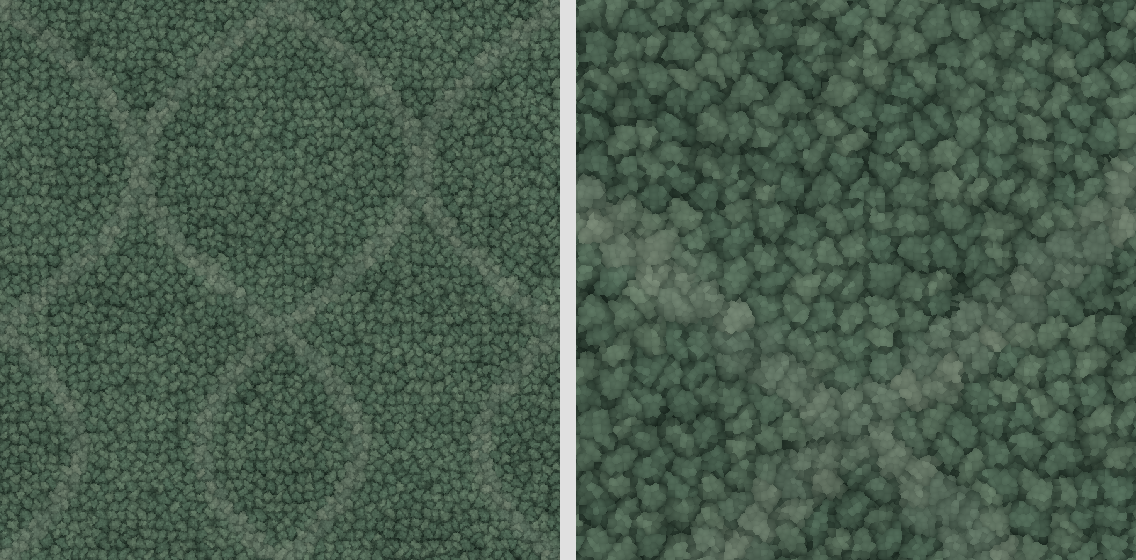
Left, the full canvas; right, a detail of the centre.
A WebGL 2 fragment shader for this texture:

```glsl
#version 300 es
precision highp float;
// Cut-pile carpet: pale ogee trellis on a green ground of woolly tufts.
// Two sine arcs per repeat, mirrored across x, give the trellis; cellular
// noise at two scales gives the tufts with dark gaps and their fine fibres.

uniform vec2 u_resolution;
out vec4 outColor;

const float PI = 3.14159265;
const float REPEATS_ACROSS = 2.0;
const float TUFTS = 57.0;
const float FIBRES = 230.0;
const vec3 SHADOW = vec3(0.09, 0.14, 0.11);
const vec3 WOOL = vec3(0.42, 0.53, 0.44);
const vec3 PALE_WOOL = vec3(0.46, 0.53, 0.46);

struct Cell {
  float nearest;  // distance to the closest centre
  float gap;      // second distance minus the first
  vec2 offset;    // from the sample to the closest centre
  float id;       // random value of the closest cell
};

vec3 hash3(vec2 p) {
  vec3 q = fract(p.xyx * vec3(0.1031, 0.1030, 0.0973));
  q += dot(q, q.yxz + 33.33);
  return fract((q.xxy + q.yzz) * q.zyx);
}

// Cellular noise that wraps after "period" cells.
Cell cellular(vec2 p, float period) {
  vec2 base = floor(p);
  float first = 9.0, second = 9.0, id = 0.0;
  vec2 offset = vec2(0.0);
  for (int j = -1; j <= 1; j++) {
    for (int i = -1; i <= 1; i++) {
      vec2 cell = base + vec2(i, j);
      vec3 rnd = hash3(mod(cell, period) + 7.0);
      vec2 toCentre = cell + 0.08 + 0.84 * rnd.xy - p;
      float d = length(toCentre) * (0.9 + 0.2 * rnd.z);
      if (d < first) {
        second = first;
        first = d;
        offset = toCentre;
        id = rnd.z;
      } else {
        second = min(second, d);
      }
    }
  }
  return Cell(first, second - first, offset, id);
}

// Layered sines, periodic over the canvas, roughly -1 to 1.
float patches(vec2 uv) {
  vec2 p = uv * 2.0 * PI;
  float broad = sin(2.0 * p.x + 3.0 * p.y + 1.7 * sin(p.y * 2.0));
  float medium = sin(5.0 * p.x - 4.0 * p.y + 2.0 * sin(3.0 * p.x + 1.0));
  float small = sin(9.0 * p.y + 7.0 * p.x + 2.0 * sin(8.0 * p.x - 3.0 * p.y));
  return 0.4 * broad + 0.35 * medium + 0.25 * small;
}

// Approximate distance to a sine arc of the given width and height.
float arcDistance(float x, float y, float halfWidth, float height) {
  float phase = PI * y / height;
  float slope = halfWidth * PI / height * cos(phase);
  return abs(x - halfWidth * sin(phase)) / sqrt(1.0 + slope * slope);
}

// Soft band: a large ogee above a small one in each repeat.
float trellis(vec2 uv, float bandWidth) {
  const float LARGE_HEIGHT = 0.578;
  float x = abs(fract(uv.x * REPEATS_ACROSS + 0.5) - 0.5) / REPEATS_ACROSS;
  float y = fract(0.992 - uv.y);
  float d = y < LARGE_HEIGHT
    ? arcDistance(x, y, 0.246, LARGE_HEIGHT)
    : arcDistance(x, y - LARGE_HEIGHT, 0.141, 1.0 - LARGE_HEIGHT);
  return 1.0 - smoothstep(0.45 * bandWidth, 1.35 * bandWidth, d);
}

void main() {
  vec2 uv = gl_FragCoord.xy / u_resolution.y;

  // Fibres also fray the tuft outlines.
  Cell fibre = cellular(uv * FIBRES, FIBRES);
  vec2 fray = 0.16 * fibre.offset + 0.12 * sin(uv.yx * 2.0 * PI * vec2(37.0, 43.0));
  Cell tuft = cellular(uv * TUFTS + fray, TUFTS);

  // Whole tufts take the band colour, so its edge is uneven.
  float band = trellis(uv + 0.65 * tuft.offset / TUFTS, 0.019);
  float wear = patches(uv);

  // Rounded tufts lit from above, with shadowed gaps.
  float dome = 1.0 - smoothstep(0.1, 0.8, tuft.nearest);
  float open = smoothstep(0.0, 0.32, tuft.gap);
  float strand = 0.55 * fibre.id + 0.45 * (1.0 - fibre.nearest) - 0.5;
  float relief = 0.22 * dome + 0.27 * open - 0.12 * tuft.offset.y;
  relief *= 1.0 - 0.3 * band;
  float tone = 0.23 + relief + 0.17 * (tuft.id - 0.5) + 0.34 * strand;
  tone += 0.06 * wear + 0.23 * band;

  vec3 wool = mix(WOOL, PALE_WOOL, 0.8 * band);
  wool.r += 0.03 * (tuft.id - 0.5);
  outColor = vec4(mix(SHADOW, wool, clamp(tone, 0.0, 1.1)), 1.0);
}
```
